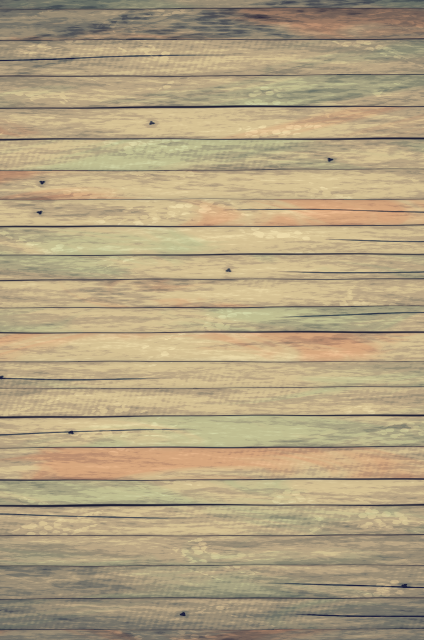
This texture is drawn by a Shadertoy shader. Its source:

```glsl
// Weathered horizontal boards, stacked edge to edge with dark uneven seams.
// Seam heights come from sines plus jitter; warped sines give the grain, cellular
// noise gives flecks and worn spots, and a tonal ramp colours the final value.

const int   SEAMS        = 22;       // seams between top and bottom edge
const float FIRST_SEAM   = 0.0215;   // distance from the top, canvas height = 1
const float PITCH        = 0.0459;   // mean board height
const float SEAM_JITTER  = 0.009;
const float SEAM_TILT    = -0.005;
const float SEAM_THIN    = 0.0005;   // half widths
const float SEAM_THICK   = 0.0018;
const float BASE_TONE    = 0.765;
const float BOARD_SPREAD = 0.09;
const float GRAIN        = 0.11;
const float STAIN        = 0.24;
const float KNOT_CHANCE  = 0.5;
const float CRACK_CHANCE = 0.25;
const vec2  VIGNETTE     = vec2(0.08, 0.25);

const vec3 INK   = vec3(0.11, 0.12, 0.23);
const vec3 SLATE = vec3(0.31, 0.32, 0.34);
const vec3 ASH   = vec3(0.46, 0.45, 0.41);
const vec3 UMBER = vec3(0.60, 0.55, 0.46);
const vec3 TAN   = vec3(0.73, 0.65, 0.52);
const vec3 STRAW = vec3(0.84, 0.76, 0.58);
const vec3 CREAM = vec3(0.93, 0.86, 0.67);
const vec3 RED_TINT  = vec3(1.0, 0.86, 0.85);
const vec3 TEAL_TINT = vec3(0.90, 0.98, 0.98);

float hash(float n) { return fract(sin(n * 12.989 + 4.13) * 43758.5); }

vec2 hash2(vec2 p) {
    return fract(sin(vec2(dot(p, vec2(127.1, 311.7)), dot(p, vec2(269.5, 183.3)))) * 43758.5);
}

// Layered, warped sines, roughly -1..1
float waves(vec2 p) {
    float sum = 0.0, amp = 0.5;
    for (int i = 0; i < 5; i++) {
        p += 0.7 * sin(p.yx * 1.3 + float(i) * 2.1);
        sum += amp * sin(p.x) * sin(p.y + 1.0);
        p = mat2(0.8, 0.6, -0.6, 0.8) * p * 1.9;
        amp *= 0.62;
    }
    return sum;
}

// Cellular noise: distance to the nearest scattered point
float cells(vec2 p) {
    vec2 base = floor(p);
    float best = 2.0;
    for (int j = -1; j <= 1; j++)
        for (int i = -1; i <= 1; i++) {
            vec2 c = base + vec2(i, j);
            best = min(best, length(c + hash2(c) - p));
        }
    return best;
}

// Distance of seam i from the top at position x
float seamY(float i, float x) {
    float drift = 0.0137 * sin(0.2992 * i) + 0.004 * cos(0.628 * (i - 6.0));
    float wobble = 0.0006 * sin(x * 11.0 + i * 2.3) + 0.0003 * sin(x * 37.0 + i * 5.1);
    return FIRST_SEAM + PITCH * i + drift + SEAM_JITTER * (hash(i) - 0.5)
         + SEAM_TILT * x * hash(i + 40.0) + wobble;
}

// Coverage of the dark gap along seam i
float gap(float i, vec2 p, float px) {
    float weight = hash(i + 17.0);
    float swell = 0.75 + 0.35 * sin(p.x * (4.0 + 6.0 * weight) + i * 3.7);
    float w = mix(SEAM_THIN, SEAM_THICK, weight * weight) * swell;
    float d = abs(p.y - seamY(i, p.x));
    float line = 1.0 - smoothstep(w - px, w + px, d);
    return max(line * mix(0.75, 1.0, weight), 0.16 * exp(-d / 0.003));
}

vec3 ramp(float v) {
    vec3 c = mix(INK, SLATE, smoothstep(0.13, 0.32, v));
    c = mix(c, ASH,   smoothstep(0.32, 0.45, v));
    c = mix(c, UMBER, smoothstep(0.45, 0.56, v));
    c = mix(c, TAN,   smoothstep(0.56, 0.66, v));
    c = mix(c, STRAW, smoothstep(0.66, 0.76, v));
    return mix(c, CREAM, smoothstep(0.77, 0.92, v));
}

void mainImage(out vec4 fragColor, in vec2 fragCoord) {
    float px = 1.0 / iResolution.y, aspect = iResolution.x * px;
    vec2 p = vec2(fragCoord.x, iResolution.y - fragCoord.y) * px;

    // Which board
    float id = 0.0;
    for (int i = 0; i < SEAMS; i++) id += step(seamY(float(i), p.x), p.y);
    float top = seamY(id - 1.0, p.x), bottom = seamY(id, p.x);
    vec2 q = p + vec2(hash(id + 3.0) * 20.0, id * 0.37);

    // Board tone, grain and saw marks
    float tone = BASE_TONE + BOARD_SPREAD * (hash(id + 71.0) - 0.5);
    tone += GRAIN * waves(q * vec2(9.0, 170.0)) + 0.06 * waves(q * vec2(60.0, 420.0));
    tone += 0.07 * (0.45 - cells(q * vec2(70.0, 230.0)));
    float sawn = smoothstep(0.55, 0.9, hash(id + 29.0)) * smoothstep(-0.2, 0.4, waves(q * vec2(6.0, 20.0)));
    tone += 0.02 * sawn * sin((q.x + 0.4 * q.y) * 700.0);

    // Stains broken into streaks, heavier near the top, and pale worn spots
    float blotch = waves(q * vec2(7.0, 34.0) + 5.0);
    float wear = mix(0.3, 1.0, hash(id + 53.0)) * mix(1.0, 0.6, smoothstep(0.1, 0.5, p.y));
    float streak = smoothstep(0.75, 0.15, cells(q * vec2(28.0, 190.0)));
    tone -= STAIN * wear * smoothstep(0.0, 0.6, blotch) * (0.25 + 0.75 * streak);
    float bare = smoothstep(0.35, 0.6, waves(q * vec2(13.0, 40.0) + 9.0));
    tone += 0.10 * bare * smoothstep(0.5, 0.3, cells(q * vec2(60.0, 110.0)));

    // Knots and cracks
    float mid = mix(top, bottom, 0.3 + 0.4 * hash(id + 11.0));
    vec2 k = (p - vec2(aspect * hash(id + 23.0), mid)) * vec2(0.8, 1.2);
    float r = length(k) + 0.0007 * sin(3.0 * atan(k.y, k.x) + id);
    float knot = step(hash(id + 31.0), KNOT_CHANCE);
    tone -= knot * (0.45 * smoothstep(0.0045, 0.0015, r) + 0.09 * smoothstep(0.012, 0.004, r));
    float reach = mix(0.15, 0.4, hash(id + 61.0));
    float along = hash(id + 67.0) < 0.5 ? p.x : aspect - p.x;
    float crackD = abs(p.y - mid - 0.004 * sin(p.x * 9.0 + id));
    tone -= 0.4 * step(hash(id + 83.0), CRACK_CHANCE) * smoothstep(reach, reach * 0.6, along)
          * (1.0 - smoothstep(0.0, 0.0004 + px, crackD));

    // Edge darkening, then tints
    vec2 v = 2.0 * vec2(p.x / aspect, p.y) - 1.0;
    tone -= dot(VIGNETTE, vec2(v.x * v.x, v.y * v.y * v.y * v.y));
    vec3 color = ramp(tone);
    float patchy = smoothstep(-0.1, 0.5, waves(q * vec2(5.0, 22.0) + 2.0));
    vec3 tint = hash(id + 97.0) < 0.5 ? RED_TINT : TEAL_TINT;
    color *= mix(vec3(1.0), tint, patchy);

    // Seams above and below the board
    float seam = max(gap(id - 1.0, p, px), gap(id, p, px));
    fragColor = vec4(mix(color, INK * 0.8, seam), 1.0);
}
```
